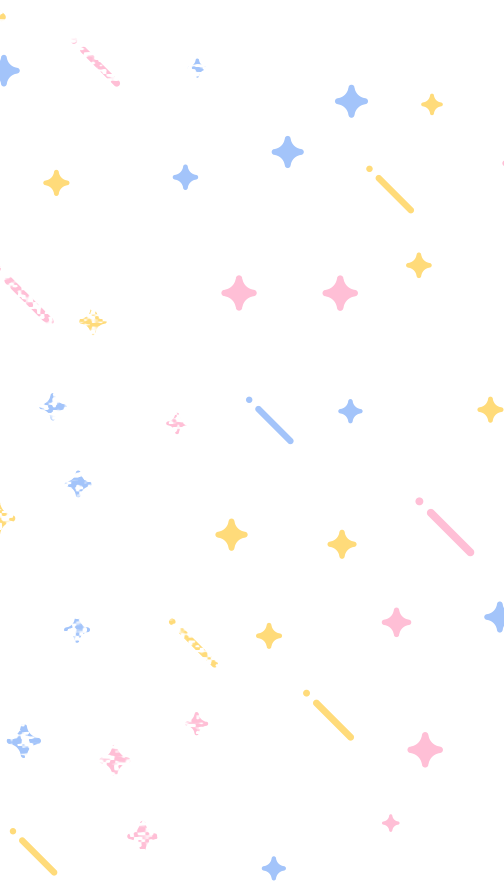
This pattern is drawn by a WebGL 1 fragment shader. Its source:

```glsl
precision highp float;
// Pastel confetti on white: rounded four-point stars and diagonal dashes with a dot.
// A staggered, jittered grid places one shape per cell; each shape is a distance
// function, and some shapes near the left side are worn by a fine chalky grain.

uniform vec2 u_resolution;

// All lengths are fractions of the canvas width.
#define CELL 0.217
#define JITTER 0.32
#define STAR_MIN 0.017
#define STAR_MAX 0.037
#define DASH_HALF 0.062
#define DASH_RADIUS 0.0068
#define WORN_SHARE 0.65
#define WORN_LIMIT 0.46
#define GRAIN_SCALE vec2(130.0, 210.0)
#define YELLOW vec3(1.00, 0.86, 0.48)
#define PINK vec3(1.00, 0.75, 0.84)
#define BLUE vec3(0.64, 0.77, 0.98)

float hash(vec2 p) {
  vec3 q = fract(vec3(p.xyx) * 0.1031);
  q += dot(q, q.yzx + 33.33);
  return fract((q.x + q.y) * q.z);
}

float valueNoise(vec2 p) {
  vec2 i = floor(p), f = fract(p);
  f = f * f * (3.0 - 2.0 * f);
  float low = mix(hash(i), hash(i + vec2(1.0, 0.0)), f.x);
  float high = mix(hash(i + vec2(0.0, 1.0)), hash(i + 1.0), f.x);
  return mix(low, high, f.y);
}

// Unit star: concave circular sides closed by round tips.
float starDistance(vec2 p) {
  vec2 q = abs(p);
  q = vec2(max(q.x, q.y), min(q.x, q.y));
  float side = 0.74 - length(q - 0.92);
  float tip = length(q - vec2(0.82, 0.0)) - 0.18;
  return q.x < 0.82 ? side : tip;
}

// Capsule running down to the right, with a dot ahead of its upper end.
float dashDistance(vec2 p) {
  vec2 q = vec2(p.x - p.y, p.x + p.y) * 0.70711;
  float along = clamp(q.x, -0.55 * DASH_HALF, DASH_HALF);
  float line = length(q - vec2(along, 0.0));
  float dot_ = length(q + vec2(DASH_HALF, 0.0));
  return min(line, dot_) - DASH_RADIUS;
}

void main() {
  float pixel = 1.0 / u_resolution.x;
  vec2 uv = gl_FragCoord.xy * pixel;
  vec2 grid = uv / CELL;
  float grain = smoothstep(0.3, 0.62, valueNoise(uv * GRAIN_SCALE));
  vec3 color = vec3(1.0);

  for (int j = -1; j <= 1; j++) {
    float row = floor(grid.y) + float(j);
    float shift = 0.5 * mod(row, 2.0);
    for (int i = -1; i <= 1; i++) {
      vec2 cell = vec2(floor(grid.x + shift) + float(i), row);
      vec2 seed = cell + 17.0;
      vec2 offset = vec2(hash(seed), hash(seed + 41.3)) - 0.5;
      vec2 center = (cell + 0.5 + 2.0 * JITTER * offset - vec2(shift, 0.0)) * CELL;
      vec2 local = uv - center;

      // Every fifth cell holds a dash, the others a star.
      float size = hash(seed + 73.7);
      float d;
      if (mod(cell.x + 2.0 * cell.y, 5.0) < 0.5) {
        float scale = mix(0.85, 1.2, size);
        d = dashDistance(local / scale) * scale;
      } else {
        float radius = mix(STAR_MIN, STAR_MAX, size);
        d = starDistance(local / radius) * radius;
      }

      float tint = mod(cell.x - cell.y + step(0.6, hash(seed + 97.1)), 3.0);
      vec3 ink = tint < 0.5 ? YELLOW : (tint < 1.5 ? PINK : BLUE);
      float worn = step(center.x, WORN_LIMIT) * step(hash(seed + 129.9), WORN_SHARE);
      float cover = 1.0 - smoothstep(-0.6 * pixel, 0.6 * pixel, d);
      color = mix(color, ink, cover * mix(1.0, grain, worn));
    }
  }
  gl_FragColor = vec4(color, 1.0);
}
```
